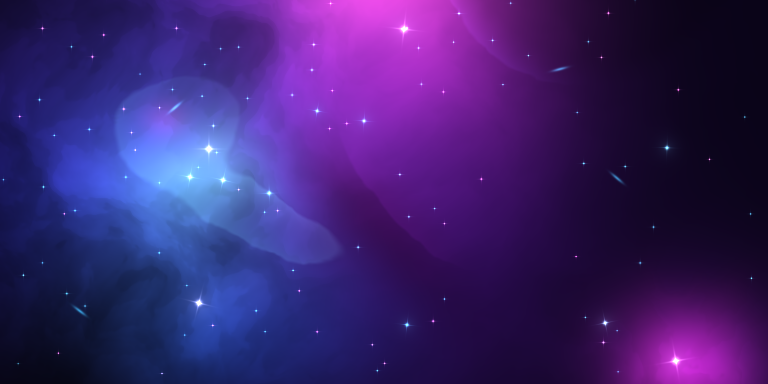
Give the GLSL for this background, as a Shadertoy shader.

```glsl
const vec3 NIGHT = vec3(0.035, 0.015, 0.09);
const vec3 VIOLET = vec3(0.16, 0.03, 0.29);
const vec3 INDIGO = vec3(0.12, 0.08, 0.32);
const vec3 MAGENTA = vec3(0.58, 0.15, 0.48);
const vec3 BLUE = vec3(0.10, 0.25, 0.37);
const vec3 CYAN = vec3(0.15, 0.32, 0.22);
const vec3 STAR_CYAN = vec3(0.25, 0.85, 1.0);
const vec3 STAR_PINK = vec3(1.0, 0.35, 0.85);
const float CLOUD_SCALE = 3.2;
const float CLOUD_WARP = 0.09;
const float STAR_CELL = 0.105;
const float STAR_CHANCE = 0.20;

// Bright stars: x, y, ray length
const vec3 BRIGHT[12] = vec3[](
    vec3(1.052, 0.924, 0.060), vec3(0.544, 0.612, 0.055), vec3(0.495, 0.539, 0.042),
    vec3(0.581, 0.531, 0.042), vec3(0.518, 0.211, 0.058), vec3(1.760, 0.060, 0.065),
    vec3(0.948, 0.685, 0.034), vec3(1.737, 0.615, 0.038), vec3(1.576, 0.159, 0.042),
    vec3(0.701, 0.497, 0.038), vec3(1.060, 0.154, 0.036), vec3(0.826, 0.711, 0.032));

// Comets: x, y, angle
const vec3 COMETS[4] = vec3[](
    vec3(1.458, 0.820, 0.25), vec3(1.607, 0.536, -0.70),
    vec3(0.208, 0.190, -0.65), vec3(0.456, 0.720, 0.70));

float hash(vec2 p) {
    vec3 q = fract(p.xyx * 0.1031);
    q += dot(q, q.yzx + 33.33);
    return fract((q.x + q.y) * q.z);
}

float noise(vec2 p) {
    vec2 i = floor(p), f = fract(p);
    f = f * f * (3.0 - 2.0 * f);
    return mix(mix(hash(i), hash(i + vec2(1, 0)), f.x),
               mix(hash(i + vec2(0, 1)), hash(i + vec2(1, 1)), f.x), f.y);
}

float fbm(vec2 p) {
    float sum = 0.0, amp = 0.5;
    for (int i = 0; i < 5; i++) {
        sum += amp * noise(p);
        p = mat2(1.6, 1.2, -1.2, 1.6) * p + 7.3;
        amp *= 0.5;
    }
    return sum;
}

float glow(vec2 p, vec2 center, vec2 radius) {
    vec2 q = (p - center) / radius;
    return exp(-dot(q, q));
}

vec2 rotate(vec2 p, float a) {
    float c = cos(a), s = sin(a);
    return vec2(c * p.x + s * p.y, c * p.y - s * p.x);
}

float ellipse(vec2 p, vec2 radius) {
    return (length(p / radius) - 1.0) * min(radius.x, radius.y);
}

float smoothUnion(float a, float b, float k) {
    float h = max(k - abs(a - b), 0.0) / k;
    return min(a, b) - 0.25 * k * h * h;
}

// Lit rim that fades toward the inside of a shape
float rim(float d, float fade) {
    return smoothstep(0.005, -0.005, d) * exp(min(d, 0.0) / fade);
}

float sparkle(vec2 d, float size) {
    float width = max(0.035 * size, 0.5 / iResolution.y);
    vec2 along = exp(-abs(d) * 5.0 / size), across = exp(-d * d / (width * width));
    return exp(-dot(d, d) / (0.014 * size * size)) + 0.65 * dot(along, across.yx);
}

vec3 nebula(vec2 p) {
    float n = fbm(p * CLOUD_SCALE + 2.0);
    float m = fbm(p * CLOUD_SCALE * 1.7 + n * 1.5 + 11.0);
    vec2 q = p + CLOUD_WARP * (vec2(n, m) - 0.47);

    // Broad light
    vec3 col = NIGHT + VIOLET * glow(q, vec2(1.08, 0.58), vec2(0.46, 0.65));
    col += INDIGO * glow(q, vec2(0.4, 0.84), vec2(0.48, 0.42));
    col += MAGENTA * glow(q, vec2(1.03, 1.05), vec2(0.38, 0.43));
    col += vec3(0.22, 0.1, 0.12) * glow(q, vec2(0.98, 1.02), vec2(0.2, 0.13));
    col += BLUE * glow(q, vec2(0.48, 0.44), vec2(0.36, 0.37));
    col += vec3(0.02, 0.09, 0.24) * glow(q, vec2(0.66, 0.1), vec2(0.34, 0.22));
    col += vec3(0.02, 0.02, 0.16) * glow(q, vec2(0.1, 0.5), vec2(0.3, 0.3));
    col += vec3(0.6, 0.11, 0.55) * glow(q, vec2(1.78, 0.04), vec2(0.18, 0.15));
    col += vec3(0.1, 0.02, 0.14) * glow(q, vec2(1.85, 0.08), vec2(0.28, 0.26));

    // Terraced cloud shading, strongest on the left
    float cloudy = 0.12 + 0.88 * max(smoothstep(1.0, 0.55, p.x),
                                     0.6 * glow(p, vec2(1.8, 0.05), vec2(0.3)));
    float shade = (m - 0.47) * 0.75;
    for (int i = 0; i < 4; i++) {
        float level = 0.32 + 0.09 * float(i);
        shade += 0.06 * (smoothstep(level, level + 0.02, mix(n, m, 0.6)) - 0.5);
    }
    col *= 1.0 + cloudy * shade;

    // Dark hollows
    col *= 1.0 - vec3(0.15, 0.45, 0.3) * glow(rotate(q - vec2(1.0, 0.42), -0.9), vec2(0), vec2(0.3, 0.1));
    col *= 1.0 - 0.6 * glow(q, vec2(0.12, -0.02), vec2(0.36, 0.2));

    // Curved cloud edges, each lit along part of its outline
    float lobe = smoothUnion(ellipse(q - vec2(0.47, 0.68), vec2(0.155, 0.11)),
                             ellipse(rotate(q - vec2(0.69, 0.43), -0.4), vec2(0.23, 0.075)), 0.12);
    float under = smoothstep(0.25, -0.05, p.y - 0.92 + 0.55 * p.x);
    col += vec3(0.05, 0.10, 0.09) * rim(lobe, 0.05) * mix(0.25, 1.0, under);
    float bank = length(q - vec2(1.45, 0.85)) - 0.6 + 0.12 * (n - 0.47);
    col += vec3(0.05, 0.012, 0.07) * rim(bank, 0.1)
         * smoothstep(1.25, 1.05, p.x) * smoothstep(0.72, 0.52, p.y);
    float corner = length(q - vec2(1.55, 1.2)) - 0.44;
    float cornerFade = smoothstep(1.55, 1.25, p.x);
    col *= 1.0 - 0.15 * smoothstep(0.005, -0.1, corner);
    col += vec3(0.04, 0.03, 0.08) * rim(corner, 0.03) * cornerFade;

    // Hot center and a warm patch
    col += CYAN * glow(q, vec2(0.53, 0.55), vec2(0.16, 0.14));
    col += vec3(0.16, 0.0, 0.03) * glow(p, vec2(0.43, 0.69), vec2(0.06, 0.05));
    return col;
}

vec3 stars(vec2 p) {
    vec3 light = vec3(0);
    // Scattered small stars on two jittered grids
    for (int layer = 0; layer < 2; layer++) {
        vec2 g = p / STAR_CELL + float(layer) * 17.4;
        vec2 id = floor(g);
        vec2 jitter = 0.2 + 0.6 * vec2(hash(id + 3.1), hash(id + 8.7));
        float pick = hash(id + 21.3), hue = hash(id + 40.9);
        float chance = STAR_CHANCE + 0.25 * glow(p, vec2(0.5, 0.58), vec2(0.25));
        vec3 tint = mix(STAR_CYAN, STAR_PINK, smoothstep(0.55, 0.8, hue));
        float size = mix(0.014, 0.025, pick / chance);
        light += step(pick, chance) * mix(tint, vec3(1), 0.15)
               * (0.4 + 0.4 * hue) * sparkle((g - id - jitter) * STAR_CELL, size);
    }
    for (int i = 0; i < 12; i++) {
        vec3 s = BRIGHT[i];
        vec2 d = rotate(p - s.xy, 0.5 * hash(vec2(i, 5)) - 0.25);
        vec3 tint = mix(STAR_CYAN, vec3(1.0, 0.9, 1.0), smoothstep(0.03, 0.055, s.z));
        light += tint * (sparkle(d, s.z) + 0.15 * exp(-length(d) / (0.4 * s.z)));
    }
    for (int i = 0; i < 4; i++) {
        vec2 d = rotate(p - COMETS[i].xy, COMETS[i].z);
        light += 0.6 * STAR_CYAN * glow(d, vec2(0), vec2(0.018, 0.0035));
    }
    return light;
}

void mainImage(out vec4 fragColor, in vec2 fragCoord) {
    vec2 p = fragCoord / iResolution.y;
    fragColor = vec4(clamp(nebula(p) + stars(p), 0.0, 1.0), 1.0);
}
```
